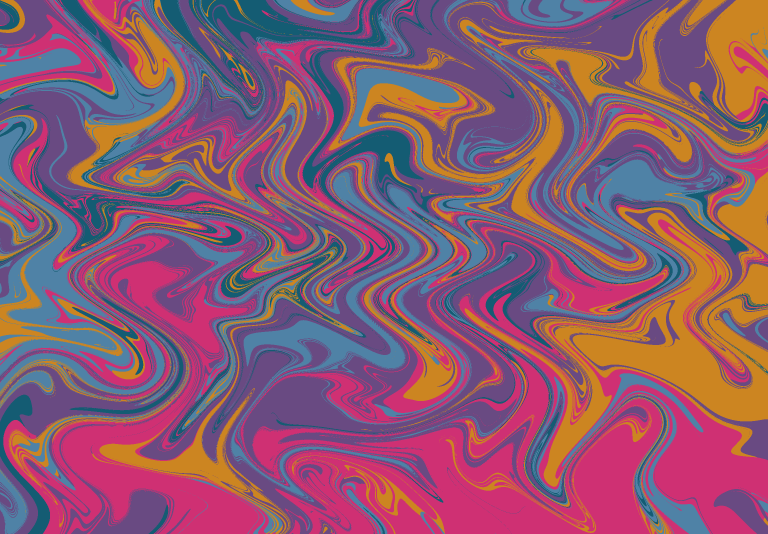
This background is drawn by a Shadertoy shader. Its source:

```glsl
// Marbled ink: five flat paints folded into swirls, filaments and calm pools.

const int PAINTS = 5;
const int FOLDS = 14;
const int SAMPLES = 3;
const float GOLDEN_ANGLE = 2.39996;

// Purple, pink, light blue, teal, ochre
const vec3 PALETTE[PAINTS] = vec3[PAINTS](
    vec3(0.41, 0.29, 0.51), vec3(0.81, 0.19, 0.45), vec3(0.31, 0.51, 0.65),
    vec3(0.08, 0.36, 0.45), vec3(0.80, 0.52, 0.13));

vec2 heading(float angle) {
    return vec2(cos(angle), sin(angle));
}

// Soft elliptical pool with a peak of one
float pool(vec2 p, vec2 centre, vec2 radius) {
    vec2 d = (p - centre) / radius;
    return exp(-dot(d, d));
}

// Area-preserving shears in turning directions stretch and fold the plane
vec2 fold(vec2 p, float strength) {
    for (int i = 0; i < FOLDS; i++) {
        float n = float(i);
        vec2 dir = heading(n * GOLDEN_ANGLE + 1.5);
        float freq = mix(9.0, 30.0, fract(n * 0.618 + 0.7));
        float phase = dot(dir, p) * freq + n * 4.1;
        float wave = sin(phase + 0.7 * sin(phase * 0.47 + n));
        p += vec2(-dir.y, dir.x) * wave * strength / freq;
    }
    return p;
}

// Layered sines in scattered directions
float layeredSines(vec2 p, float seed) {
    float sum = 0.0, amp = 1.0, freq = 11.0;
    for (int i = 0; i < 5; i++) {
        float n = float(i);
        vec2 dir = heading(n * GOLDEN_ANGLE + seed * 1.7);
        sum += amp * sin(dot(dir, p) * freq + seed * 5.3 + n * 2.7);
        amp *= 0.84;
        freq *= 1.45;
    }
    return sum;
}

// How much of each paint was poured at a place
float poured(vec2 p, int paint) {
    if (paint == 0) return 0.6 + 1.4 * pool(p, vec2(0.78, 1.0), vec2(0.22, 0.13))
                               + 1.6 * pool(p, vec2(0.18, 0.0), vec2(0.13, 0.17));
    if (paint == 1) return 0.1 + 2.8 * pool(p, vec2(0.95, 0.0), vec2(0.7, 0.2));
    if (paint == 2) return -0.1 + 3.0 * pool(p, vec2(0.05, 0.62), vec2(0.17, 0.13));
    if (paint == 3) return -0.75 + 3.6 * pool(p, vec2(0.42, 0.9), vec2(0.25, 0.15));
    return -0.35 + 3.6 * pool(p, vec2(1.44, 0.65), vec2(0.28, 0.38));
}

// The strongest paint wins; its rival leaves thin veins beside the border
vec3 marble(vec2 p, vec2 centre) {
    float edge = length((p - centre) * vec2(0.8, 1.1));
    float strength = mix(1.5, 0.75, smoothstep(0.35, 0.75, edge));
    vec2 q = fold(p, strength);

    float best = -1e3, second = -1e3;
    int winner = 0, rival = 0;
    for (int i = 0; i < PAINTS; i++) {
        float score = poured(q, i) + layeredSines(q, float(i) + 1.0);
        if (score > best) {
            second = best;
            rival = winner;
            best = score;
            winner = i;
        } else if (score > second) {
            second = score;
            rival = i;
        }
    }
    float gap = best - second;
    float veinWidth = 0.1 * (0.5 + sin(q.x * 17.0 + 2.0 * sin(q.y * 13.0)));
    float outerWidth = 0.1 * (0.3 + sin(q.y * 19.0 + 2.0 * sin(q.x * 11.0)));
    bool vein = abs(gap - 0.35) < veinWidth || abs(gap - 0.85) < outerWidth;
    return PALETTE[vein ? rival : winner];
}

void mainImage(out vec4 fragColor, in vec2 fragCoord) {
    vec2 centre = 0.5 * iResolution.xy / iResolution.y;
    vec3 colour = vec3(0.0);

    // Supersampling smooths the fine filaments
    for (int y = 0; y < SAMPLES; y++) {
        for (int x = 0; x < SAMPLES; x++) {
            vec2 offset = (vec2(x, y) + 0.5) / float(SAMPLES) - 0.5;
            colour += marble((fragCoord + offset) / iResolution.y, centre);
        }
    }
    fragColor = vec4(colour / float(SAMPLES * SAMPLES), 1.0);
}
```
